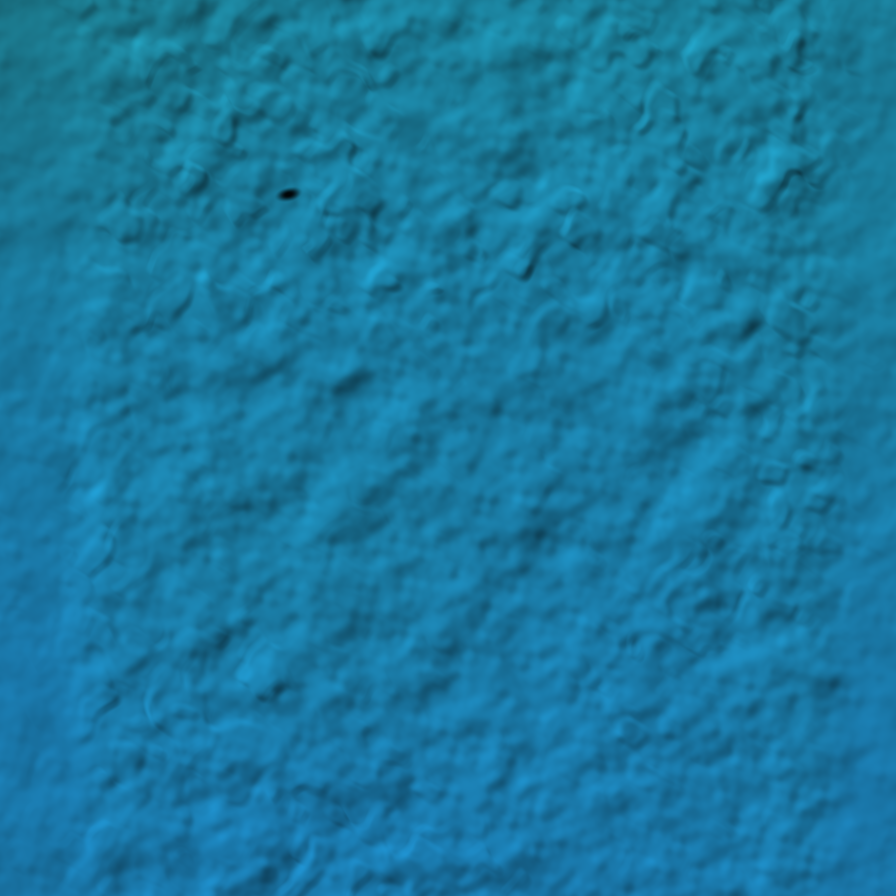
Reproduce this texture procedurally as a WebGL 2 fragment shader.

```glsl
#version 300 es
precision highp float;
// Blue painted plaster: a rough raised panel lit softly from the upper left.

#define GRAIN_FREQ 19.0     // coarsest grain, cells per canvas
#define GRAIN_SLOPE 0.72    // steepness of the grain
#define LUMP_FREQ 33.0      // trowel lumps, cells per canvas
#define LUMP_HEIGHT 0.0145
#define PATCH_FREQ 6.0      // size of the areas where lumps gather
#define SOFTNESS 0.0042     // half-width of the slope sample
#define RELIEF 0.135        // strength of the light
#define PAINT_TOP vec3(0.102, 0.492, 0.595)
#define PAINT_LOW vec3(0.098, 0.460, 0.655)
#define LIGHT_DIR vec2(-0.64, 0.77)

uniform vec2 u_resolution;
out vec4 fragColor;

float hash(ivec2 cell) {
    uvec2 q = uvec2(cell) * uvec2(1597u, 7919u);
    uint n = (q.x ^ (q.y << 8)) * 747796u + q.y * 28913u;
    n = (n ^ (n >> 15)) * 73244475u;
    n = (n ^ (n >> 13)) * 73244475u;
    n ^= n >> 16;
    return float(n >> 8) / 16777216.0;
}

float noise(vec2 p) {
    vec2 cell = floor(p);
    vec2 f = p - cell;
    vec2 w = f * f * f * (f * (f * 6.0 - 15.0) + 10.0);
    ivec2 c = ivec2(cell);
    float low = mix(hash(c), hash(c + ivec2(1, 0)), w.x);
    float high = mix(hash(c + ivec2(0, 1)), hash(c + ivec2(1, 1)), w.x);
    return mix(low, high, w.y);
}

// Octaves of equal slope, each turned against the last
float grain(vec2 p) {
    const mat2 turn = mat2(0.8, 0.6, -0.6, 0.8);
    float sum = 0.0;
    float freq = GRAIN_FREQ;
    vec2 q = turn * p;
    for (int i = 0; i < 4; i++) {
        sum += noise(q * freq + float(i) * 17.3) / freq;
        q = turn * q;
        freq *= 1.65;
    }
    return sum * GRAIN_SLOPE;
}

// 1 on the rough panel, lower on the smooth side strips
float panelMask(float x) {
    return smoothstep(0.04, 0.14, x) * smoothstep(0.97, 0.89, x);
}

// Small rounded lumps, denser in patches
float lumps(vec2 p) {
    vec2 warp = vec2(noise(p * 45.0 + 5.0), noise(p * 45.0 + 47.0)) - 0.5;
    vec2 q = mat2(0.83, 0.56, -0.56, 0.83) * (p + 0.012 * warp);
    float crowd = smoothstep(0.30, 0.85, noise(p * PATCH_FREQ + 8.7) + 0.12 * p.y);
    float large = smoothstep(0.48, 0.86, noise(q * LUMP_FREQ + 61.0));
    float small = smoothstep(0.50, 0.88, noise(q * LUMP_FREQ * 1.6 + 23.0));
    float amount = (0.28 + 0.72 * crowd) * (0.25 + 0.75 * panelMask(p.x));
    return LUMP_HEIGHT * amount * (large + 0.5 * small);
}

// Raised panel with a soft left edge and a crisp, wavering right edge
float panel(vec2 p) {
    float waver = 0.012 * (noise(vec2(p.y * 11.0, 3.5)) - 0.5);
    float left = smoothstep(0.07, 0.115, p.x + waver);
    float right = smoothstep(0.888, 0.902, p.x + waver);
    float upper = smoothstep(0.30, 0.65, p.y);
    return 0.010 * left - 0.010 * right * upper;
}

float height(vec2 p) {
    float rough = 0.5 + 0.5 * panelMask(p.x);
    return grain(p) * rough + lumps(p) + panel(p);
}

void main() {
    vec2 uv = gl_FragCoord.xy / u_resolution;

    // Slope towards the light, shadows a little deeper than highlights
    vec2 reach = LIGHT_DIR * SOFTNESS;
    float slope = (height(uv - reach) - height(uv + reach)) / (2.0 * SOFTNESS);
    float shade = RELIEF * slope;
    shade = shade < 0.0 ? shade * 1.2 : shade / (1.0 + 0.8 * shade);

    // Paint turns from teal to blue downwards and at the sides
    float side = 1.0 - panelMask(uv.x);
    float drift = 0.2 * (noise(uv * 3.0 + 30.0) - 0.5);
    float teal = clamp(uv.y + drift - 0.25 * side * (1.0 - uv.y), 0.0, 1.0);
    vec3 colour = mix(PAINT_LOW, PAINT_TOP, teal);
    float corner = smoothstep(0.45, 0.0, length(uv - vec2(0.0, 1.0)));
    colour *= 1.0 - vec3(0.0, 0.07, 0.12) * corner;
    colour *= 0.985 + 0.03 * noise(uv * 5.0 + 70.0);
    colour *= max(1.0 + shade, 0.25);

    // One small pit
    vec2 pit = (uv - vec2(0.322, 0.783)) / vec2(0.011, 0.006);
    pit.y -= 0.3 * pit.x;
    colour *= 1.0 - 0.95 * smoothstep(1.5, 0.2, length(pit));

    fragColor = vec4(colour, 1.0);
}
```
